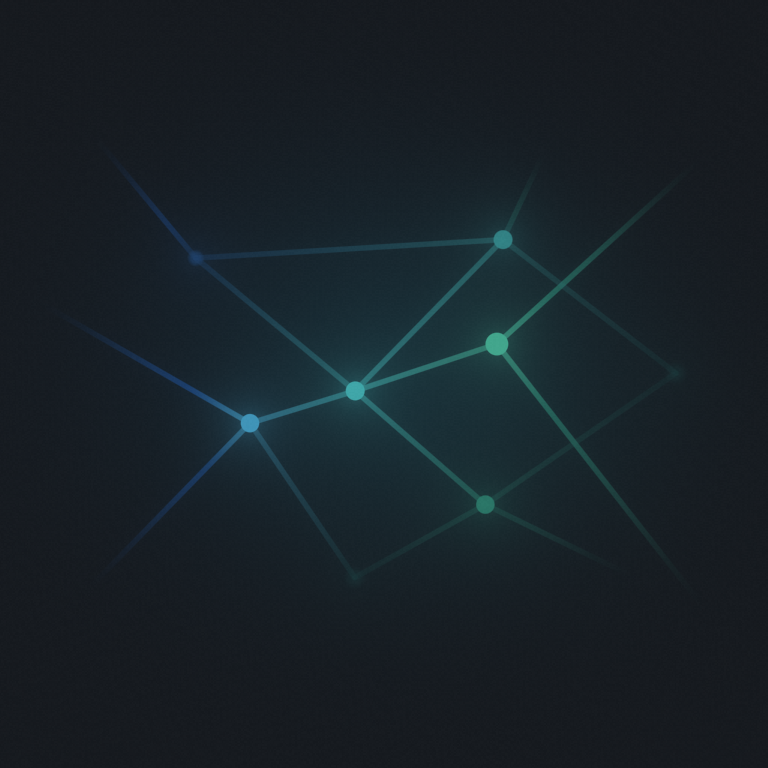
Give the GLSL for this background, as a WebGL 2 fragment shader.

```glsl
#version 300 es
precision highp float;

uniform vec2 u_resolution;
out vec4 fragColor;

const vec3 BASE = vec3(0.088, 0.102, 0.121);
const vec3 HAZE_TEAL = vec3(0.014, 0.064, 0.062);
const vec3 HAZE_BLUE = vec3(-0.004, 0.018, 0.034);
const vec3 RAY_BLUE = vec3(0.12, 0.31, 0.60);
const vec3 RAY_GREEN = vec3(0.18, 0.53, 0.46);
const float LINE_HALF_WIDTH = 0.0036;
const float LINE_SOFTNESS = 0.0012;
const float LINE_GLOW = 0.09;
const float LINE_GLOW_REACH = 0.013;
const float NODE_GLOW = 0.20;
const float NODE_GLOW_REACH = 0.024;
const float NODE_HALO = 0.055;
const float NODE_HALO_REACH = 0.075;
const float GRAIN = 0.012;
const float GRAIN_CELLS = 512.0;

// Nodes: centre, radius, opacity
const int NODE_COUNT = 8;
const vec4 NODES[NODE_COUNT] = vec4[](
    vec4(0.255, 0.664, 0.0095, 0.75), vec4(0.655, 0.688, 0.0125, 0.95),
    vec4(0.647, 0.552, 0.0150, 1.00), vec4(0.4625, 0.491, 0.0125, 1.00),
    vec4(0.3255, 0.449, 0.0122, 1.00), vec4(0.632, 0.343, 0.0122, 0.95),
    vec4(0.462, 0.248, 0.0105, 0.40), vec4(0.880, 0.514, 0.0105, 0.40));
const vec3 TINTS[NODE_COUNT] = vec3[](
    vec3(0.12, 0.25, 0.41), vec3(0.20, 0.52, 0.53),
    vec3(0.26, 0.65, 0.55), vec3(0.25, 0.65, 0.66),
    vec3(0.25, 0.58, 0.72), vec3(0.17, 0.47, 0.41),
    vec3(0.11, 0.24, 0.25), vec3(0.11, 0.24, 0.25));

// Links: first node, second node, opacity
const int LINK_COUNT = 10;
const vec3 LINKS[LINK_COUNT] = vec3[](
    vec3(0, 1, 0.40), vec3(0, 3, 0.38), vec3(3, 1, 0.52), vec3(3, 2, 0.56),
    vec3(3, 4, 0.52), vec3(3, 5, 0.50), vec3(4, 6, 0.33), vec3(6, 5, 0.26),
    vec3(5, 7, 0.24), vec3(1, 7, 0.28));

// Rays: start node, far end, opacity
const int RAY_COUNT = 7;
const vec4 RAYS[RAY_COUNT] = vec4[](
    vec4(0, 0.120, 0.826, 0.42), vec4(4, 0.045, 0.610, 0.65),
    vec4(4, 0.110, 0.228, 0.55), vec4(2, 0.920, 0.800, 0.66),
    vec4(2, 0.924, 0.199, 0.60), vec4(1, 0.710, 0.805, 0.24),
    vec4(5, 0.833, 0.245, 0.22));

float hash(vec2 p) {
    return fract(sin(dot(p, vec2(127.1, 311.7))) * 43758.5453);
}

// Distance to a segment, and position along it
vec2 segment(vec2 p, vec2 a, vec2 b) {
    vec2 ab = b - a;
    float t = clamp(dot(p - a, ab) / dot(ab, ab), 0.0, 1.0);
    return vec2(length(p - a - ab * t), t);
}

float falloff(vec2 offset, vec2 reach) {
    vec2 q = offset / reach;
    return exp(-dot(q, q));
}

vec3 drawLine(vec3 col, vec3 tint, float dist, float opacity, float pixel) {
    float soft = max(LINE_SOFTNESS, 0.75 * pixel);
    float core = 1.0 - smoothstep(-soft, soft, dist - LINE_HALF_WIDTH);
    float glow = LINE_GLOW * exp(-dist / LINE_GLOW_REACH);
    return mix(col, tint, opacity * max(core, glow));
}

void main() {
    float side = min(u_resolution.x, u_resolution.y);
    float pixel = 1.0 / side;
    vec2 uv = (gl_FragCoord.xy - 0.5 * u_resolution) * pixel + 0.5;

    // Background haze
    vec3 col = BASE;
    col += HAZE_TEAL * falloff(uv - vec2(0.56, 0.50), vec2(0.27, 0.23));
    col += HAZE_BLUE * falloff(uv - vec2(0.45, 0.54), vec2(0.36, 0.29));

    // Fading rays
    for (int i = 0; i < RAY_COUNT; i++) {
        int n = int(RAYS[i].x);
        vec2 s = segment(uv, NODES[n].xy, RAYS[i].yz);
        vec3 hue = mix(RAY_BLUE, RAY_GREEN, smoothstep(0.3, 0.6, NODES[n].x));
        vec3 tint = mix(TINTS[n], hue, smoothstep(0.0, 0.3, s.y));
        float fade = 1.0 - smoothstep(0.1, 1.0, s.y);
        col = drawLine(col, tint, s.x, RAYS[i].w * fade, pixel);
    }

    // Links between nodes
    for (int i = 0; i < LINK_COUNT; i++) {
        int a = int(LINKS[i].x);
        int b = int(LINKS[i].y);
        vec2 s = segment(uv, NODES[a].xy, NODES[b].xy);
        col = drawLine(col, mix(TINTS[a], TINTS[b], s.y), s.x, LINKS[i].z, pixel);
    }

    // Glowing nodes
    for (int i = 0; i < NODE_COUNT; i++) {
        vec4 node = NODES[i];
        float d = length(uv - node.xy);
        float soft = max(mix(0.010, 0.0013, smoothstep(0.4, 1.0, node.w)), 0.75 * pixel);
        float disc = 1.0 - smoothstep(-soft, soft, d - node.z);
        float glow = NODE_GLOW * exp(-d / NODE_GLOW_REACH);
        glow += NODE_HALO * exp(-d * d / (NODE_HALO_REACH * NODE_HALO_REACH));
        col = mix(col, TINTS[i], node.w * max(disc, glow));
    }

    // Fine grain
    col += GRAIN * (hash(floor(uv * GRAIN_CELLS)) - 0.5);
    fragColor = vec4(clamp(col, 0.0, 1.0), 1.0);
}
```
